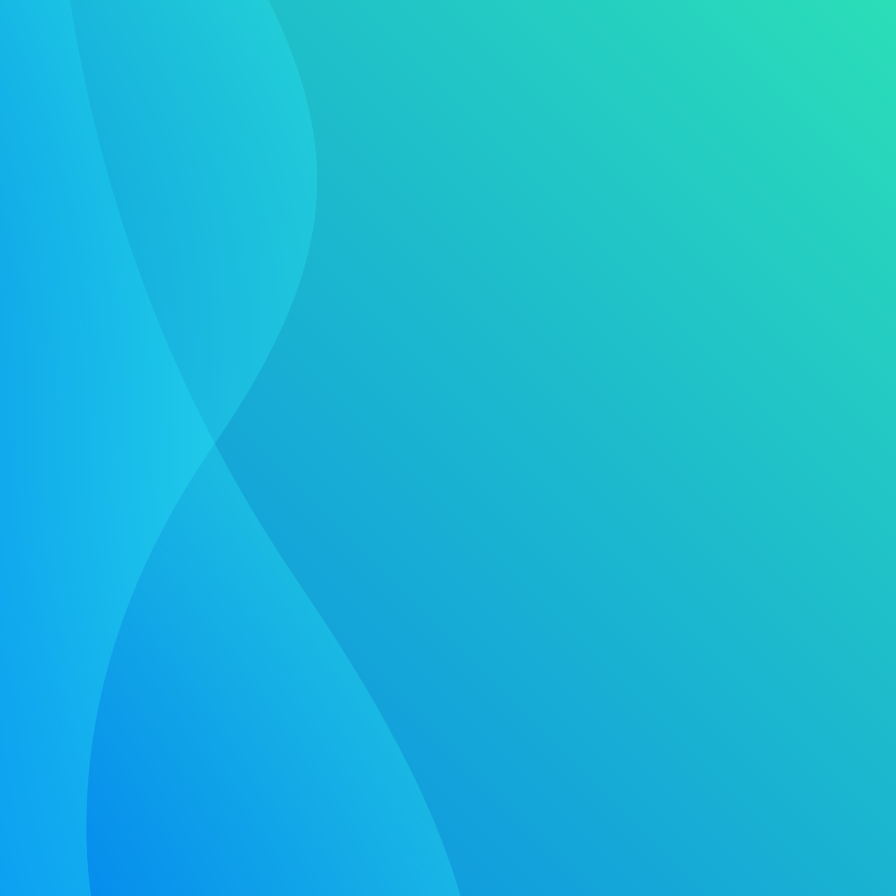
A Shadertoy shader for this background:

```glsl
// Two translucent waves over a diagonal blue-to-green gradient.
// Each wave edge is a chain of Hermite curves x(y); the sheet on its left
// is tinted cyan near the edge and fades to blue away from it.

#define DEEP_BLUE   vec3(0.03, 0.53, 0.92)
#define SEA_GREEN   vec3(0.17, 0.87, 0.72)
#define SHEET_NEAR  vec3(0.16, 0.92, 0.97)
#define SHEET_FAR   vec3(0.00, 0.58, 0.98)
#define SHEET_ALPHA 0.30
#define FADE_WIDTH  0.40

// Knots hold (depth below the top, edge x, slope dx/ddepth)
const vec3 BULGE_KNOTS[5] = vec3[5](
    vec3(0.000, 0.2995, 0.50), vec3(0.202, 0.354, 0.0),
    vec3(0.495, 0.2396, -0.69), vec3(0.924, 0.0964, 0.0),
    vec3(1.000, 0.1016, 0.14));
const vec3 SWEEP_KNOTS[3] = vec3[3](
    vec3(0.00, 0.078, 0.16), vec3(0.65, 0.333, 0.68),
    vec3(1.00, 0.514, 0.29));

// Cubic Hermite curve between two knots
float hermite(vec3 a, vec3 b, float depth) {
    float span = b.x - a.x;
    float s = clamp((depth - a.x) / span, 0.0, 1.0);
    float r = 1.0 - s;
    return a.y * r * r * (1.0 + 2.0 * s) + b.y * s * s * (3.0 - 2.0 * s)
         + span * s * r * (a.z * r - b.z * s);
}

float bulgeEdge(float depth) {
    float x = BULGE_KNOTS[0].y;
    for (int i = 0; i < 4; i++) {
        if (depth >= BULGE_KNOTS[i].x)
            x = hermite(BULGE_KNOTS[i], BULGE_KNOTS[i + 1], depth);
    }
    return x;
}

float sweepEdge(float depth) {
    float x = SWEEP_KNOTS[0].y;
    for (int i = 0; i < 2; i++) {
        if (depth >= SWEEP_KNOTS[i].x)
            x = hermite(SWEEP_KNOTS[i], SWEEP_KNOTS[i + 1], depth);
    }
    return x;
}

// Blend a sheet; inside is the distance to the left of its edge
vec3 addSheet(vec3 color, float inside) {
    float softness = max(fwidth(inside), 1e-5) * 0.6;
    float coverage = smoothstep(-softness, softness, inside);
    vec3 tint = mix(SHEET_NEAR, SHEET_FAR, clamp(inside / FADE_WIDTH, 0.0, 1.0));
    return mix(color, tint, SHEET_ALPHA * coverage);
}

void mainImage(out vec4 fragColor, in vec2 fragCoord) {
    vec2 uv = fragCoord / iResolution.xy;
    float depth = 1.0 - uv.y;

    // Diagonal backdrop
    vec3 color = mix(DEEP_BLUE, SEA_GREEN, 0.5 * (uv.x + uv.y));

    // Overlapping waves
    color = addSheet(color, sweepEdge(depth) - uv.x);
    color = addSheet(color, bulgeEdge(depth) - uv.x);

    fragColor = vec4(color, 1.0);
}
```
